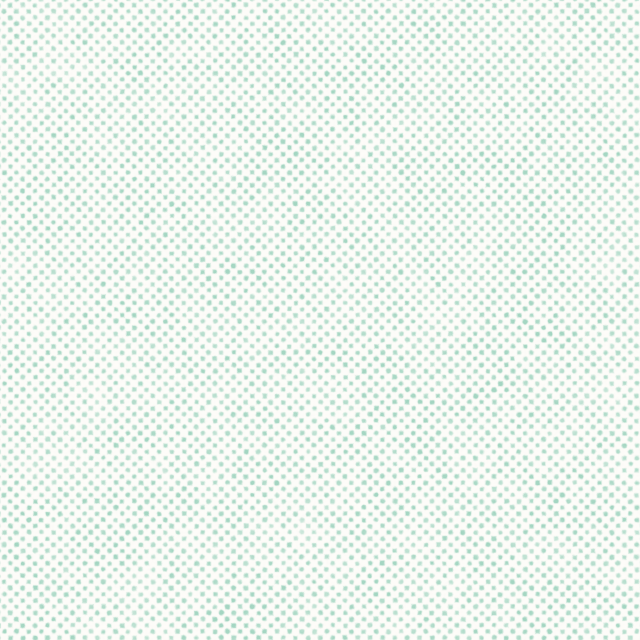
A Shadertoy shader for this pattern:

```glsl
// Small mint dots printed in a staggered grid on warm white paper.
// Two square lattices, offset by half a cell, hold soft blobs; hashes vary
// their size, shape and ink, and gradient noise adds rough edges and wear.

const float REPEATS = 51.6;               // cells across and down
const vec2 PHASE = vec2(0.336, 0.92);     // first dot, from the upper left
const float DOT_RADIUS = 0.176;           // in cells
const float EDGE_SOFTNESS = 0.1;          // in cells
const float HALO_REACH = 0.17;            // bleed beyond the dot, in cells
const float HALO_INK = 0.13;
const vec3 PAPER = vec3(0.994, 0.988, 0.975);
const vec3 MINT = vec3(0.675, 0.852, 0.78);

vec2 hash2(vec2 p) {
    vec3 q = fract(p.xyx * vec3(0.1031, 0.1030, 0.0973));
    q += dot(q, q.yzx + 33.33);
    return fract((q.xx + q.yz) * q.zy);
}

float gradientDot(vec2 corner, vec2 offset) {
    float angle = 6.28319 * hash2(corner).x;
    return dot(vec2(cos(angle), sin(angle)), offset);
}

float gradientNoise(vec2 p) {
    vec2 i = floor(p), f = fract(p);
    vec2 u = f * f * f * (f * (f * 6.0 - 15.0) + 10.0);
    vec2 e = vec2(1.0, 0.0);
    float low = mix(gradientDot(i, f), gradientDot(i + e, f - e), u.x);
    float high = mix(gradientDot(i + e.yx, f - e.yx),
                     gradientDot(i + 1.0, f - 1.0), u.x);
    return mix(low, high, u.y);
}

// Distance to a blob between a disc (0) and a square (1)
float blobDistance(vec2 p, float radius, float squareness) {
    vec2 a = abs(p);
    float boxy = max(a.x, a.y) * 1.12;
    return mix(length(p), boxy, squareness) - radius;
}

// Ink coverage of one lattice of dots, with a faint bleed around each
float dotLattice(vec2 p, float seed, float softness) {
    vec2 cell = floor(p + 0.5);
    vec2 shape = hash2(cell + seed);
    vec2 jitter = hash2(cell + seed + 71.0) - 0.5;
    vec2 local = p - cell - 0.06 * jitter;
    float radius = DOT_RADIUS + 0.048 * (shape.x - 0.5);
    float rough = 0.055 * gradientNoise(p * 4.5 + seed);
    float d = blobDistance(local, radius, 0.65 * shape.y) + rough;
    float ink = 0.94 + 0.26 * (hash2(cell + seed + 19.0).x - 0.5);
    float core = 1.0 - smoothstep(-softness, softness, d);
    float halo = 1.0 - smoothstep(0.0, HALO_REACH, d);
    return ink * mix(HALO_INK * halo, 1.0, core);
}

// Wide patches of heavier and lighter printing
float broadWear(vec2 p) {
    return 0.22 * gradientNoise(p * 0.11 + 5.0)
         + 0.20 * gradientNoise(p * 0.31 + 23.0)
         + 0.16 * gradientNoise(p * 0.73 + 57.0);
}

void mainImage(out vec4 fragColor, in vec2 fragCoord) {
    vec2 uv = fragCoord / iResolution.y;
    vec2 p = vec2(uv.x, 1.0 - uv.y) * REPEATS - PHASE;
    float softness = max(EDGE_SOFTNESS, 0.75 * REPEATS / iResolution.y);

    // Staggered dots
    float ink = 0.0;
    for (int k = 0; k < 2; k++) {
        float shift = 0.5 * float(k);
        ink += dotLattice(p - shift, 13.0 + 137.0 * float(k), softness);
    }

    // Uneven ink and mottled paper
    float wear = broadWear(p);
    ink *= 1.0 + wear + 0.18 * gradientNoise(p * 3.3 + 40.0);
    float mottle = gradientNoise(p * 3.7 + 90.0);
    ink += 0.035 * max(mottle, 0.0) + 0.03 * wear;
    vec3 color = mix(PAPER, MINT, clamp(ink, 0.0, 1.1));
    color += 0.01 * mottle;
    fragColor = vec4(color, 1.0);
}
```
